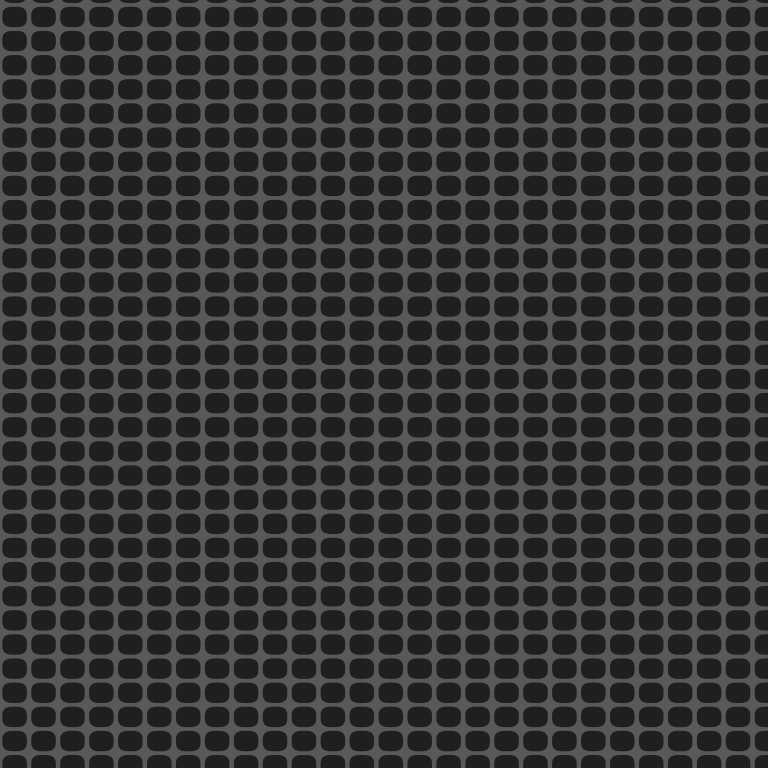
This pattern is drawn by a Shadertoy shader. Its source:

```glsl
// Dark cushion-shaped openings in a regular grid on a flat grey sheet.

const vec3 SHEET_GREY = vec3(0.35);
const vec3 HOLE_DARK = vec3(0.12);
const vec2 REPEATS = vec2(26.54, 31.82);        // openings per canvas side
const vec2 FIRST_CENTER = vec2(0.0190, 0.0351); // center of one opening
const vec2 HALF_SIZE = vec2(0.0160, 0.0133);    // half extents of an opening
const float ROUNDNESS = 3.0;                    // 2 = ellipse, larger = boxier

// Offset from the nearest grid center
vec2 repeatCell(vec2 p, vec2 center, vec2 pitch) {
    return (fract((p - center) / pitch + 0.5) - 0.5) * pitch;
}

// Approximate signed distance to a superellipse: implicit value over its slope
float superellipse(vec2 p, vec2 halfSize, float power) {
    vec2 q = abs(p) / halfSize;
    vec2 terms = pow(q, vec2(power));
    float radius = max(pow(terms.x + terms.y, 1.0 / power), 1e-4);
    vec2 slope = pow(q / radius, vec2(power - 1.0)) / halfSize;
    return (radius - 1.0) / max(length(slope), 1.0);
}

// Coverage of the inside of a shape, smoothed over one pixel
float coverage(float dist, float pixel) {
    return clamp(0.5 - dist / pixel, 0.0, 1.0);
}

void mainImage(out vec4 fragColor, in vec2 fragCoord) {
    float pixel = 1.0 / iResolution.y;
    vec2 uv = fragCoord * pixel;

    vec2 cell = repeatCell(uv, FIRST_CENTER, 1.0 / REPEATS);
    float hole = coverage(superellipse(cell, HALF_SIZE, ROUNDNESS), pixel);

    fragColor = vec4(mix(SHEET_GREY, HOLE_DARK, hole), 1.0);
}
```
